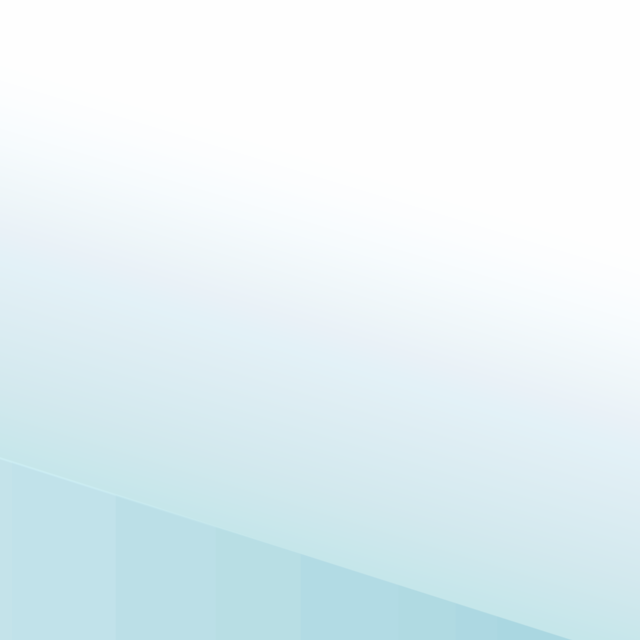
Give the GLSL for this background, as a WebGL 1 fragment shader.

```glsl
precision highp float;
// A pale sky-like gradient slanting from white down to light aqua,
// cut by a diagonal edge above a teal wedge of soft vertical bands.
// Chained linear ramps colour the slope; smoothed steps tint the wedge.

uniform vec2 u_resolution;

float ramp(float start, float end, float t) {
  return clamp((t - start) / (end - start), 0.0, 1.0);
}

// Colour across the slanted gradient, by depth below the upper left corner
vec3 slopeColor(float depth) {
  vec3 color = vec3(0.998);
  color = mix(color, vec3(0.986, 0.992, 0.997), ramp(0.08, 0.15, depth));
  color = mix(color, vec3(0.965, 0.984, 0.993), ramp(0.15, 0.22, depth));
  color = mix(color, vec3(0.932, 0.962, 0.975), ramp(0.22, 0.31, depth));
  color = mix(color, vec3(0.914, 0.945, 0.969), ramp(0.31, 0.36, depth));
  color = mix(color, vec3(0.890, 0.947, 0.970), ramp(0.36, 0.40, depth));
  color = mix(color, vec3(0.876, 0.933, 0.956), ramp(0.40, 0.46, depth));
  color = mix(color, vec3(0.848, 0.922, 0.945), ramp(0.46, 0.54, depth));
  color = mix(color, vec3(0.825, 0.911, 0.932), ramp(0.54, 0.61, depth));
  return mix(color, vec3(0.773, 0.902, 0.918), ramp(0.61, 0.72, depth));
}

void main() {
  vec2 uv = gl_FragCoord.xy / u_resolution;
  float pixel = 1.0 / min(u_resolution.x, u_resolution.y);
  float fromTop = 1.0 - uv.y;
  vec3 color = slopeColor(fromTop - 0.304 * uv.x);

  // Vertical bands, each a little deeper than the one on its left
  vec3 wedge = vec3(0.767, 0.892, 0.918);
  wedge = mix(wedge, vec3(0.755, 0.886, 0.918), ramp(0.018, 0.018 + pixel, uv.x));
  wedge = mix(wedge, vec3(0.735, 0.875, 0.906), ramp(0.180, 0.180 + pixel, uv.x));
  wedge = mix(wedge, vec3(0.720, 0.870, 0.896), ramp(0.336, 0.336 + pixel, uv.x));
  wedge = mix(wedge, vec3(0.700, 0.857, 0.896), ramp(0.469, 0.469 + pixel, uv.x));
  wedge = mix(wedge, vec3(0.689, 0.853, 0.886), ramp(0.622, 0.622 + pixel, uv.x));
  wedge = mix(wedge, vec3(0.679, 0.849, 0.886), ramp(0.711, 0.711 + pixel, uv.x));
  wedge = mix(wedge, vec3(0.667, 0.843, 0.882), ramp(0.776, 0.776 + pixel, uv.x));

  // Diagonal edge with a faint highlight that fades to the right
  float edge = (fromTop - 0.716 - 0.318 * uv.x) / 1.049;
  color = mix(color, wedge, smoothstep(-pixel, pixel, edge));
  float highlight = 1.0 - smoothstep(0.0, 0.003, abs(edge));
  color += 0.03 * highlight * (1.0 - smoothstep(0.05, 0.5, uv.x));

  gl_FragColor = vec4(color, 1.0);
}
```
